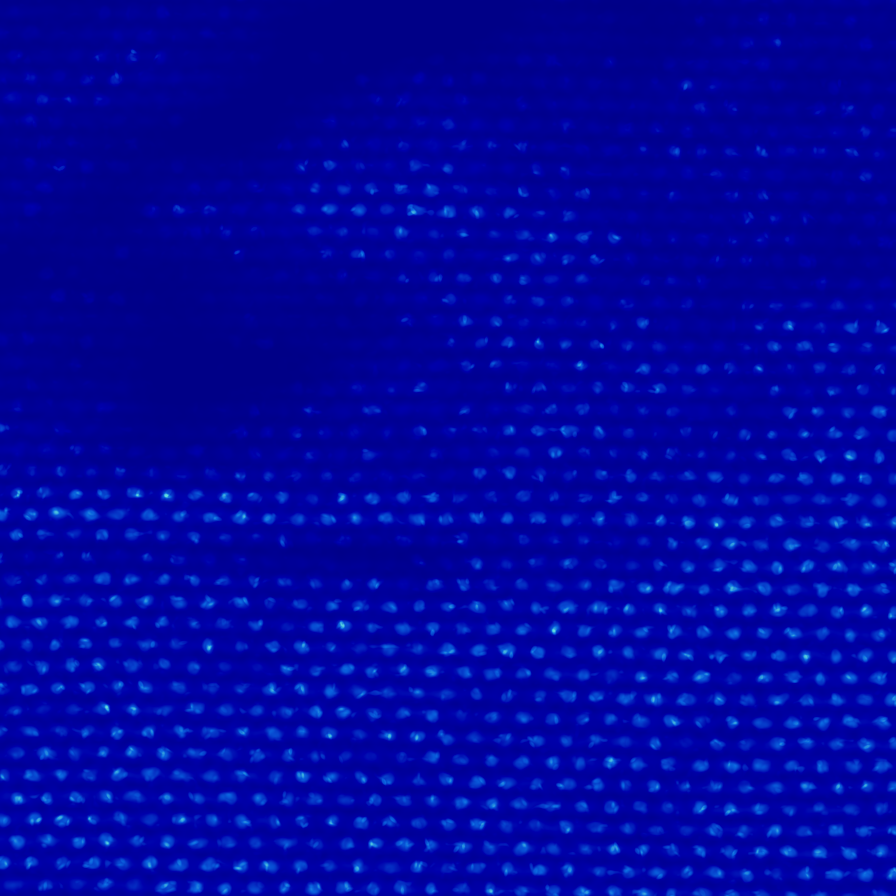
A Shadertoy shader for this texture:

```glsl
// Worn blue plain-weave cloth: staggered thread knots in slightly sagging rows.
// A broad wear field sets how far each knot is rubbed to a soft, mottled mark
// with small pale chips; the summed tone is then coloured from navy to light blue.

const float ROWS = 41.0;          // thread rows up the canvas
const float COLS = 30.0;          // knots along one row
const float TILT = 0.012;         // drop of the rows toward the right
const float SAG = 0.006;          // waviness of the rows
const float MARK_RADIUS = 0.37;   // rubbed mark, in row heights
const float MARK_GAIN = 0.36;     // tone added by a fully rubbed mark
const float CHIP_RADIUS = 0.19;   // pale chip, in row heights
const float CHIP_GAIN = 0.36;     // tone added by a chip
const int CHIPS = 3;              // chips on one knot
const float GRAIN = 0.13;         // fine mottling of the cloth
const vec3 NAVY = vec3(0.0, 0.0, 0.53);
const vec3 BLUE_RISE = vec3(0.0, 0.0, 0.34);
const vec3 PALE_RISE = vec3(0.07, 0.67, 0.0);
const vec3 GLINT = vec3(0.60, 0.30, 0.0);

vec2 hash2(vec2 p) {
    vec3 q = fract(p.xyx * vec3(0.1031, 0.1030, 0.0973));
    q += dot(q, q.yzx + 33.33);
    return fract((q.xx + q.yz) * q.zy);
}

float cornerSlope(vec2 cell, vec2 offset) {
    float angle = 6.2832 * hash2(cell + 71.0).x;
    return dot(vec2(cos(angle), sin(angle)), offset);
}

// Gradient noise, roughly -0.7 to 0.7
float noise(vec2 p) {
    vec2 i = floor(p), f = fract(p);
    vec2 u = f * f * f * (f * (f * 6.0 - 15.0) + 10.0);
    vec2 e = vec2(0.0, 1.0);
    float low = mix(cornerSlope(i, f), cornerSlope(i + e.yx, f - e.yx), u.x);
    float high = mix(cornerSlope(i + e, f - e), cornerSlope(i + 1.0, f - 1.0), u.x);
    return mix(low, high, u.y);
}

float patchAt(vec2 uv, vec2 centre, vec2 radius) {
    vec2 d = (uv - centre) / radius;
    return exp(-dot(d, d));
}

// Broad rubbing: strong low down, faint at the top, broken by patches
float wearField(vec2 uv) {
    float wear = 0.96 - 0.62 * smoothstep(0.15, 0.95, uv.y);
    wear += 0.40 * patchAt(uv, vec2(0.50, 0.75), vec2(0.20, 0.08));
    wear += 0.20 * patchAt(uv, vec2(0.22, 0.79), vec2(0.14, 0.05));
    wear += 0.16 * patchAt(uv, vec2(0.92, 0.50), vec2(0.22, 0.18));
    wear += 0.12 * patchAt(uv, vec2(0.12, 0.92), vec2(0.14, 0.07));
    wear += 0.30 * patchAt(uv, vec2(0.45, 0.425), vec2(0.60, 0.022));
    wear -= 0.58 * patchAt(uv, vec2(0.22, 0.59), vec2(0.19, 0.12));
    wear -= 0.42 * patchAt(uv, vec2(0.38, 0.383), vec2(0.34, 0.026));
    wear -= 0.26 * patchAt(uv, vec2(0.50, 0.98), vec2(0.25, 0.06));
    float crease = (uv.y - 0.70 - 0.65 * uv.x) / 0.06;
    wear -= 0.34 * exp(-crease * crease);
    vec2 slanted = vec2(uv.x, uv.y - 0.35 * uv.x);
    wear += 0.26 * noise(slanted * vec2(3.0, 7.0) + 4.0);
    wear += 0.30 * noise(uv * vec2(9.0, 15.0) + 20.0);
    return clamp(wear, 0.0, 1.0);
}

// Small irregular chips scattered over one knot
float chipsAt(vec2 local, vec2 id, float ragged) {
    float sum = 0.0;
    for (int k = 0; k < CHIPS; k++) {
        vec2 seed = id + 17.0 * float(k + 1);
        vec2 shape = hash2(seed + 5.0);
        vec2 centre = (hash2(seed) - 0.5) * vec2(0.60, 0.42);
        float angle = 3.1416 * shape.x;
        float c = cos(angle), s = sin(angle);
        vec2 q = mat2(c, s, -s, c) * (local - centre);
        q.x *= mix(1.0, 2.2, shape.y);
        float d = length(q) + 0.16 * ragged;
        sum += shape.y * (1.0 - smoothstep(0.2 * CHIP_RADIUS, 1.3 * CHIP_RADIUS, d));
    }
    return sum;
}

void mainImage(out vec4 fragColor, in vec2 fragCoord) {
    vec2 uv = fragCoord / iResolution.xy;

    // Staggered weave cells
    vec2 p = uv * vec2(COLS, ROWS);
    p.y += ROWS * (TILT * uv.x + SAG * noise(uv * 3.0));
    float row = floor(p.y);
    p.x += 0.5 * mod(row, 2.0) + 0.25 * noise(uv * 5.0 + 9.0);
    vec2 id = vec2(floor(p.x), row);
    vec2 local = (fract(p) - 0.5) * vec2(ROWS / COLS, 1.0);
    float inRow = 1.0 - smoothstep(0.36, 0.50, abs(local.y));

    // Cloth body: row ridges, soft knots and grain
    float wear = wearField(uv);
    float ridge = 0.5 + 0.5 * cos(6.2832 * local.y);
    float knot = exp(-dot(local, local) * 7.0);
    float mottle = noise(uv * 125.0 + 3.0);
    float tone = wear * (0.25 + 0.17 * ridge + 0.14 * knot) - 0.02;
    tone += GRAIN * (0.15 + wear) * noise(uv * vec2(75.0, 100.0) + 30.0);

    // Rubbed knots: luck varies by knot and in runs along the row
    vec2 luck = hash2(id) - 0.5;
    float run = noise(vec2(uv.x * 7.0, row * 0.73 + 0.4));
    float rubbed = clamp(1.10 * wear - 0.20 + 0.75 * luck.x + 0.50 * run, 0.0, 1.0);
    vec2 offset = local - 0.16 * (hash2(id + 37.0) - 0.5);
    offset.x *= 0.95 + 0.5 * luck.y;
    float d = length(offset) + 0.20 * noise(uv * 80.0 + 11.0) + 0.10 * mottle;
    float mark = 1.0 - smoothstep(0.35 * MARK_RADIUS, 1.1 * MARK_RADIUS, d);
    tone += inRow * rubbed * MARK_GAIN * mark * (1.0 + 0.7 * mottle);

    // Pale chips, some left even on faintly worn cloth
    float chipped = smoothstep(0.15, 0.80, rubbed + 0.35 * luck.y);
    tone += inRow * CHIP_GAIN * chipped * chipsAt(local, id, mottle);

    // Stray fibres between the knots
    float fibre = smoothstep(0.30, 0.58, noise(uv * vec2(80.0, 95.0) + 50.0));
    tone += 0.30 * fibre * (0.05 + wear) * (0.3 + 0.7 * ridge);

    // Navy through blue to pale
    tone = clamp(tone, 0.0, 1.5);
    vec3 colour = NAVY + BLUE_RISE * min(tone, 1.0);
    colour += PALE_RISE * max(tone - 0.42, 0.0) + GLINT * max(tone - 1.0, 0.0);
    fragColor = vec4(clamp(colour, 0.0, 1.0), 1.0);
}
```
